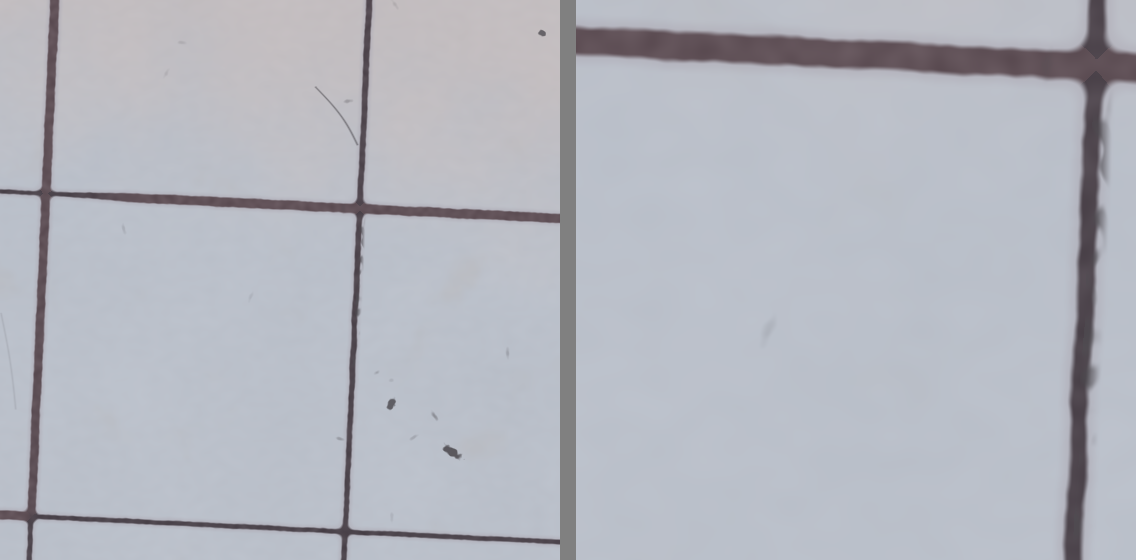
Left, the full canvas; right, a detail of the centre.
This texture is drawn by a WebGL 1 fragment shader. Its source:

```glsl
precision highp float;
uniform vec2 u_resolution;

const vec2 TILE_PITCH = vec2(0.5617, 0.578);
const vec2 GRID_ORIGIN = vec2(0.0525, 0.0805);
const vec2 GRID_SKEW = vec2(0.0452, -0.0485);
const vec3 TILE_COOL = vec3(0.732, 0.754, 0.793);
const vec3 TILE_WARM = vec3(0.765, 0.743, 0.752);
const vec3 TILE_STAIN = vec3(0.72, 0.705, 0.70);
const vec3 TILE_EDGE = vec3(0.69, 0.68, 0.72);
const vec3 GROUT_DARK = vec3(0.30, 0.27, 0.30);
const vec3 GROUT_BROWN = vec3(0.38, 0.32, 0.345);
const vec3 DIRT = vec3(0.31, 0.30, 0.32);

vec2 hash2(vec2 p) {
  vec3 q = fract(p.xyx * vec3(0.1031, 0.1030, 0.0973));
  q += dot(q, q.yzx + 33.33);
  return fract((q.xx + q.yz) * q.zy);
}

float cornerSlope(vec2 cell, vec2 corner, vec2 f) {
  return dot(hash2(cell + corner) * 2.0 - 1.0, f - corner);
}

float gradientNoise(vec2 p) {
  vec2 cell = floor(p), f = fract(p);
  vec2 u = f * f * f * (f * (f * 6.0 - 15.0) + 10.0);
  float low = mix(cornerSlope(cell, vec2(0.0), f), cornerSlope(cell, vec2(1.0, 0.0), f), u.x);
  float high = mix(cornerSlope(cell, vec2(0.0, 1.0), f), cornerSlope(cell, vec2(1.0), f), u.x);
  return mix(low, high, u.y);
}

float fbm(vec2 p) {
  float sum = 0.0, amplitude = 0.6;
  for (int i = 0; i < 4; i++) {
    sum += amplitude * gradientNoise(p);
    p = p * 2.03 + 7.1;
    amplitude *= 0.5;
  }
  return sum;
}

float smoothMin(float a, float b, float k) {
  float h = max(k - abs(a - b), 0.0) / k;
  return min(a, b) - 0.25 * h * h * k;
}

float coverage(float d, float soft) {
  return 1.0 - smoothstep(-soft, soft, d);
}

// Joints change width from one line and one crossing to the next
vec2 jointHalfWidth(vec2 grid, vec2 line) {
  float firstColumn = mix(0.0045, 0.0072 + 0.0006 * grid.y, smoothstep(-0.02, 0.02, grid.y));
  float column = mix(firstColumn, 0.0046 + 0.0005 * grid.y, step(0.5, line.x));
  float lowerRow = mix(0.0080, 0.0042, smoothstep(-0.02, 0.02, grid.x));
  float upperRow = mix(0.0036, 0.0083, smoothstep(0.0, 0.35, grid.x));
  return vec2(column, mix(lowerRow, upperRow, step(0.5, line.y)));
}

float fleck(vec2 p, vec2 centre, vec2 size, float angle, float soft) {
  float c = cos(angle), s = sin(angle);
  vec2 q = mat2(c, -s, s, c) * (p - centre) / size;
  float ragged = 0.8 * gradientNoise(p * 130.0);
  return coverage((length(q) - 1.0 + ragged) * min(size.x, size.y), soft);
}

float scratch(vec2 p, vec2 low, vec2 high, float bow, float halfWidth, float soft) {
  float t = clamp((p.y - low.y) / (high.y - low.y), 0.0, 1.0);
  vec2 nearest = mix(low, high, t) + vec2(bow * sin(3.14159 * t), 0.0);
  return coverage(length((p - nearest) * vec2(0.8, 1.0)) - halfWidth, soft);
}

float scatteredFlecks(vec2 p, float soft) {
  float marks = 0.0;
  for (int i = 0; i < 14; i++) {
    float id = float(i);
    vec2 place = hash2(vec2(id, 17.3));
    vec2 kind = hash2(vec2(id, 41.9));
    vec2 size = vec2(0.0035 + 0.005 * kind.x, 0.0025);
    marks = max(marks, (0.12 + 0.35 * kind.y * kind.y) * fleck(p, place, size, 6.28 * kind.x, soft));
  }
  return marks;
}

void main() {
  vec2 p = gl_FragCoord.xy / u_resolution;
  float soft = max(0.0020, 1.0 / min(u_resolution.x, u_resolution.y));

  // Slightly skewed tile grid with uneven joints
  vec2 wobble = 0.0018 * vec2(gradientNoise(p * 24.0), gradientNoise(p * 24.0 + 53.0));
  vec2 grid = (p - GRID_ORIGIN - GRID_SKEW * p.yx + wobble) / TILE_PITCH;
  vec2 line = floor(grid + 0.5);
  vec2 offset = (grid - line) * TILE_PITCH;
  vec2 halfWidth = jointHalfWidth(grid, line);
  vec2 gap = abs(offset) - halfWidth;
  float joint = smoothMin(gap.x, gap.y, 0.012) + 0.0012 * gradientNoise(p * 95.0);

  // Glaze: warm at the top, cool below, with soft mottling
  float mottle = fbm(p * 5.0);
  float warmth = smoothstep(0.52, 1.02, p.y + 0.16 * (p.x - 0.5) + 0.25 * mottle);
  vec3 color = mix(TILE_COOL, TILE_WARM, warmth);
  color += 0.018 * mottle + 0.010 * gradientNoise(p * vec2(38.0, 55.0));
  float stain = smoothstep(0.12, 0.45, fbm(p * 7.0 + 19.0));
  color = mix(color, TILE_STAIN, 0.3 * stain);

  // Worn tile rims and grout
  color = mix(color, TILE_EDGE, 0.6 * (1.0 - smoothstep(0.0, 0.009, joint)));
  float nearWidth = gap.x < gap.y ? halfWidth.x : halfWidth.y;
  vec3 grout = mix(GROUT_DARK, GROUT_BROWN, smoothstep(0.004, 0.0085, nearWidth));
  grout += 0.06 * gradientNoise(p * 70.0);
  color = mix(color, grout, coverage(joint, soft));

  // Crumbs beside the second column joint
  float beside = step(0.5, line.x) * step(0.0, offset.x) * (1.0 - smoothstep(0.005, 0.013, offset.x));
  float stretch = smoothstep(0.40, 0.50, grid.y) * (1.0 - smoothstep(0.92, 1.0, grid.y));
  color = mix(color, DIRT, 0.65 * beside * stretch * smoothstep(0.0, 0.3, gradientNoise(p * vec2(90.0, 55.0))));

  // Flecks, chips and scratches
  float marks = scatteredFlecks(p, soft);
  marks = max(marks, 0.9 * fleck(p, vec2(0.807, 0.193), vec2(0.019, 0.0065), -0.6, soft));
  marks = max(marks, 0.85 * fleck(p, vec2(0.699, 0.279), vec2(0.011, 0.006), 1.2, soft));
  marks = max(marks, 0.8 * fleck(p, vec2(0.968, 0.940), vec2(0.006), 0.0, soft));
  marks = max(marks, 0.65 * scratch(p, vec2(0.638, 0.742), vec2(0.564, 0.844), 0.008, 0.0012, soft));
  marks = max(marks, 0.15 * scratch(p, vec2(0.028, 0.270), vec2(0.002, 0.440), 0.003, 0.0010, soft));
  gl_FragColor = vec4(mix(color, DIRT, marks), 1.0);
}
```
